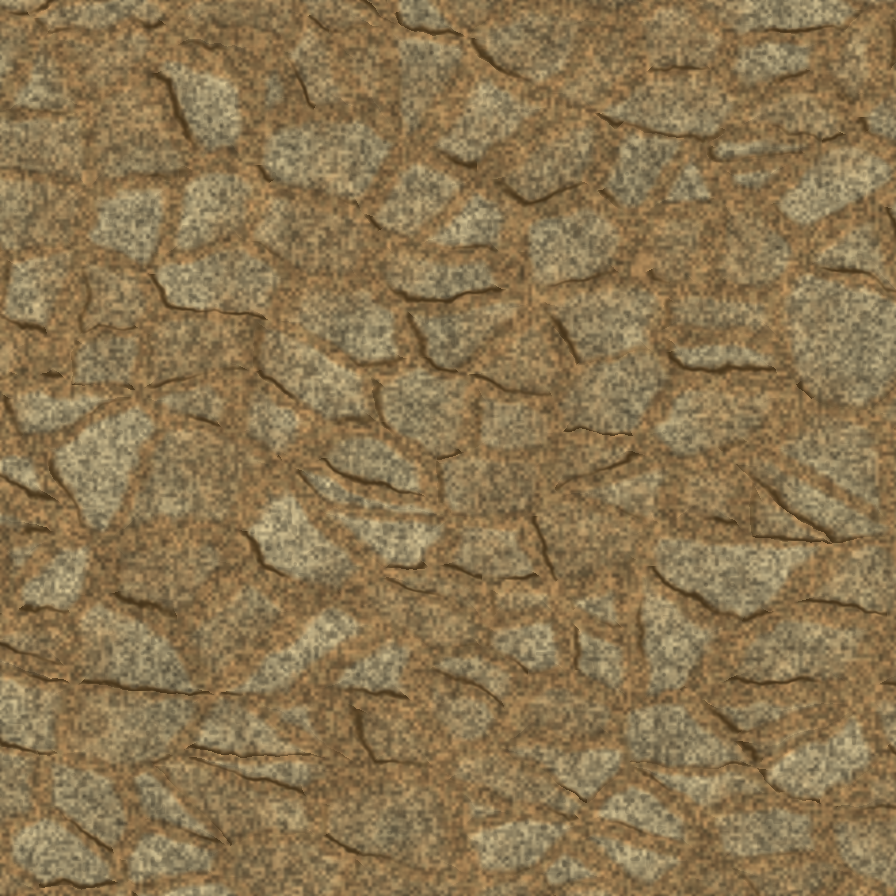
Write a Shadertoy shader that draws this texture.

```glsl
// Weathered rubble wall: flat grey-olive stones bedded in wide sandy orange mortar.
// Warped Voronoi cells, some split in two, are inset to leave the joints;
// broken dark cracks follow the lower rims and fine value noise adds the grit.

vec2 hash2(vec2 p) {
    vec3 q = fract(p.xyx * vec3(0.1031, 0.1030, 0.0973));
    q += dot(q, q.yzx + 33.33);
    return fract((q.xx + q.yz) * q.zy);
}

float noise(vec2 p) {
    vec2 i = floor(p), f = fract(p);
    f = f * f * (3.0 - 2.0 * f);
    float low = mix(hash2(i).x, hash2(i + vec2(1, 0)).x, f.x);
    float high = mix(hash2(i + vec2(0, 1)).x, hash2(i + vec2(1, 1)).x, f.x);
    return mix(low, high, f.y);
}

float fbm(vec2 p) {
    float sum = 0.0, amp = 0.5;
    for (int i = 0; i < 4; i++) {
        sum += amp * noise(p);
        p = mat2(1.6, 1.2, -1.2, 1.6) * p + 7.3;
        amp *= 0.5;
    }
    return sum / 0.9375;
}

float smoothMin(float a, float b, float k) {
    float h = max(k - abs(a - b), 0.0) / k;
    return min(a, b) - h * h * k * 0.25;
}

// Returns the rounded edge distance; also the stone id, outward normal and edge id.
float stoneEdge(vec2 p, out vec2 stone, out vec2 normal, out vec2 edge) {
    vec2 cell = floor(p), toCentre = vec2(0);
    float nearest = 1e3;
    for (int y = -1; y <= 1; y++)
    for (int x = -1; x <= 1; x++) {
        vec2 c = cell + vec2(x, y);
        vec2 r = c + 0.05 + 0.9 * hash2(c) - p;
        if (dot(r, r) < nearest) {
            nearest = dot(r, r);
            toCentre = r;
            stone = c;
        }
    }
    float rounded = 1e3, closest = 1e3;
    vec2 home = stone;
    for (int y = -2; y <= 2; y++)
    for (int x = -2; x <= 2; x++) {
        vec2 c = home + vec2(x, y);
        if (x == 0 && y == 0) continue;
        vec2 r = c + 0.05 + 0.9 * hash2(c) - p;
        vec2 n = normalize(r - toCentre);
        float d = dot(0.5 * (toCentre + r), n);
        rounded = smoothMin(rounded, d, 0.06);
        if (d < closest) { closest = d; normal = n; edge = home + c; }
    }
    // Break some stones along a slanted line through the middle
    vec2 chance = hash2(home + 41.7);
    if (chance.x > 0.62) {
        float angle = 6.2832 * chance.y;
        vec2 axis = vec2(cos(angle), sin(angle));
        float side = dot(-toCentre, axis);
        float d = abs(side);
        rounded = smoothMin(rounded, d, 0.06);
        if (d < closest) { normal = -axis * sign(side); edge = home * 2.0 + 0.5; }
        stone += side > 0.0 ? 0.37 : 0.0;
    }
    return rounded;
}

void mainImage(out vec4 fragColor, in vec2 fragCoord) {
    vec2 uv = fragCoord / iResolution.y;

    // Bend the courses, then roughen the outlines
    vec2 p = uv + 0.085 * (vec2(noise(uv * 4.0), noise(uv * 4.0 + 31.0)) - 0.5);
    p += 0.018 * (vec2(fbm(uv * 28.0), fbm(uv * 28.0 + 17.0)) - 0.5);
    p = mat2(1.0, 0.12, -0.1, 1.0) * p * vec2(8.6, 12.0) + 20.0;

    vec2 stone, normal, edge;
    float dist = stoneEdge(p, stone, normal, edge);
    vec2 kind = hash2(stone * 3.1 + 5.0);
    float inset = mix(0.035, 0.17, kind.x) + 0.1 * (fbm(uv * 40.0) - 0.5);
    float rim = dist - inset;

    // Grit shared by both materials
    float fine = noise(uv * 235.0) - 0.5;
    float coarse = noise(uv * 120.0 + 9.0) - 0.5;
    float blotch = fbm(uv * 24.0 + 3.0) - 0.5;
    float tint = noise(uv * 150.0 + 60.0);

    vec3 mortar = mix(vec3(0.495, 0.415, 0.275), vec3(0.585, 0.45, 0.29), tint);
    mortar *= 1.0 + 0.25 * blotch;
    vec3 rock = mix(vec3(0.565, 0.52, 0.39), vec3(0.62, 0.57, 0.435), kind.y);
    rock = mix(rock, vec3(0.59, 0.515, 0.37), 0.4 * tint);
    rock *= 1.0 + 0.35 * blotch;
    rock *= 1.0 - 0.14 * smoothstep(0.62, 0.85, noise(uv * 170.0 + 80.0));

    // Mud stains veil the stones unevenly
    float clean = smoothstep(0.25, 0.72, fbm(uv * 11.0 + 12.0) + 0.4 * (kind.y - 0.45));
    float cover = smoothstep(-0.035, 0.075, rim) * mix(0.3, 1.0, clean);
    vec3 color = mix(mortar, rock, cover);

    // Light from above: pale upper rims, shaded joints below
    float band = exp(-abs(rim) * 14.0);
    color *= 1.0 + 0.08 * band * normal.y * smoothstep(-0.06, 0.04, rim);
    color *= 1.0 - 0.08 * band * max(-normal.y, 0.0) * (1.0 - cover);
    color *= 1.0 + 0.48 * fine + 0.25 * coarse;

    // Broken dark cracks under the lower and left rims
    float facing = smoothstep(0.1, 0.7, dot(normal, vec2(-0.35, -0.9)));
    float broken = smoothstep(0.4, 0.8, noise(uv * 17.0 + 50.0) + 0.7 * hash2(edge + 8.0).x - 0.35);
    float width = mix(0.025, 0.055, broken);
    float crack = (1.0 - smoothstep(0.0, width, abs(rim + 0.025))) * facing * broken;
    color = mix(color, vec3(0.26, 0.19, 0.09), 0.85 * crack);

    fragColor = vec4(clamp(color, 0.0, 1.0), 1.0);
}
```
